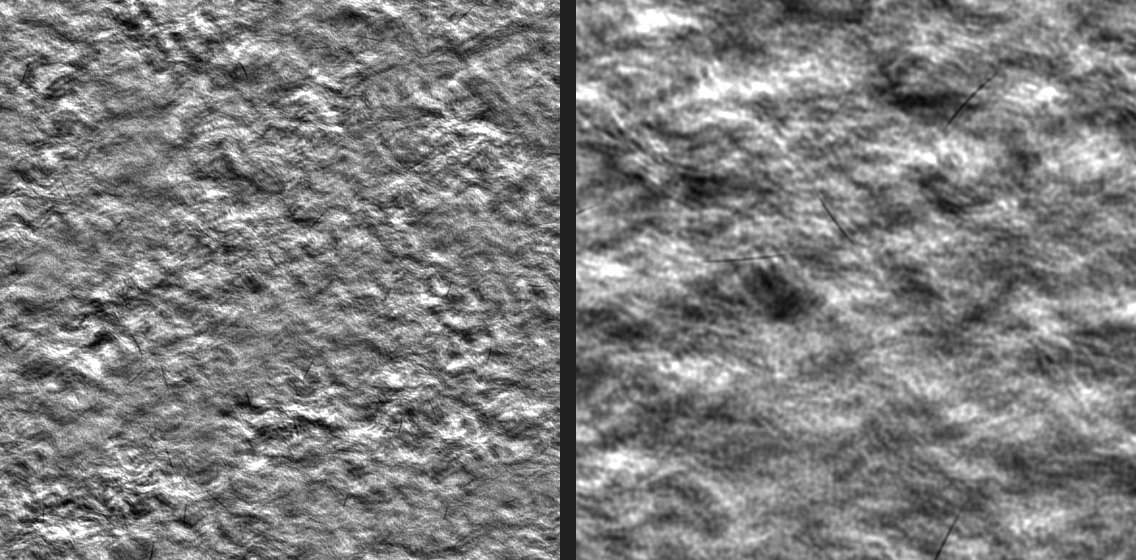
Left: the whole. Right: its middle third, enlarged.
Write a WebGL 2 fragment shader that draws this texture.

```glsl
#version 300 es
precision highp float;
precision highp int;
// Rough grey stone surface in raking light, with dents, hairline scratches and grain.

uniform vec2 u_resolution;
out vec4 fragColor;

const float BASE_GREY = 0.485;
const float HIGHLIGHT_SKEW = 0.5;      // lifts bright tails over dark ones
const int OCTAVES = 5;
const float COARSE_FREQ = 11.0;        // cells across the canvas
const float AMPLITUDES[5] = float[5](0.16, 0.33, 0.31, 0.23, 0.18);
const vec2 STRETCH = vec2(0.78, 1.15); // flattens the bumps
const float TILT = 0.32;               // octaves lean left and right in turn
const vec2 LIGHT_STEP = vec2(0.06, 0.3);
const float WARP_FREQ = 19.0;
const float WARP_AMOUNT = 0.012;
const float GRAIN_FREQ = 290.0;
const float GRAIN_AMOUNT = 0.17;
const float DENT_CELLS = 7.0;
const float DENT_CHANCE = 0.3;
const float DENT_SIZE = 0.011;
const float DENT_DEPTH = 0.38;
const float SCRATCH_CELLS = 11.0;
const float SCRATCH_CHANCE = 0.3;
const float SCRATCH_WIDTH = 0.0011;
const float SCRATCH_DEPTH = 0.26;

// Integer hash: two values in 0..1 for each cell and seed
vec2 hash2(vec2 cell, int seed) {
    uvec2 v = uvec2(ivec2(cell)) * 1664525u + uint(seed) * 747796u + 10139u;
    v.x += v.y * 1664525u;
    v.y += v.x * 1664525u;
    v ^= v >> 16u;
    v.x += v.y * 1664525u;
    v.y += v.x * 1664525u;
    v ^= v >> 16u;
    return vec2(v & 65535u) / 65535.0;
}

float cornerSlope(vec2 cell, vec2 offset, int seed) {
    return dot(2.45 * (hash2(cell, seed) - 0.5), offset);
}

float gradientNoise(vec2 p, int seed) {
    vec2 i = floor(p), f = p - i;
    vec2 u = f * f * f * (f * (f * 6.0 - 15.0) + 10.0);
    vec2 e = vec2(1.0, 0.0);
    float low = mix(cornerSlope(i, f, seed), cornerSlope(i + e, f - e, seed), u.x);
    float high = mix(cornerSlope(i + e.yx, f - e.yx, seed),
                     cornerSlope(i + 1.0, f - 1.0, seed), u.x);
    return mix(low, high, u.y);
}

mat2 rotation(float angle) {
    float c = cos(angle), s = sin(angle);
    return mat2(c, s, -s, c);
}

// Sum of lit bumps: each octave is a height difference along the light
float relief(vec2 p) {
    float sum = 0.0, freq = COARSE_FREQ, lean = TILT;
    for (int i = 0; i < OCTAVES; i++) {
        vec2 q = rotation(lean) * p * STRETCH * freq + float(i) * 3.7;
        sum += AMPLITUDES[i] * (gradientNoise(q + LIGHT_STEP, i) - gradientNoise(q - LIGHT_STEP, i));
        freq *= 2.0;
        lean = -lean;
    }
    return sum;
}

// Scattered hollows: dark upper wall, bright lower rim
float dents(vec2 p) {
    float sum = 0.0;
    vec2 home = floor(p * DENT_CELLS);
    for (int k = 0; k < 9; k++) {
        vec2 cell = home + vec2(k % 3, k / 3) - 1.0;
        vec2 pick = hash2(cell, 21);
        vec2 d = p - (cell + hash2(cell, 22)) / DENT_CELLS;
        d = rotation(pick.y - 0.5) * d / (DENT_SIZE * mix(0.6, 1.1, pick.y));
        vec2 wall = d * vec2(0.65, 1.2) - vec2(0.0, 0.8);
        vec2 rim = d * vec2(0.6, 1.2) + vec2(0.2, 0.8);
        sum += step(pick.x, DENT_CHANCE) * (exp(-dot(rim, rim)) - exp(-dot(wall, wall)));
    }
    return sum;
}

// Scattered short hairlines, bowed and fading at both ends
float scratches(vec2 p, float pixel) {
    float mark = 0.0;
    vec2 home = floor(p * SCRATCH_CELLS);
    for (int k = 0; k < 9; k++) {
        vec2 cell = home + vec2(k % 3, k / 3) - 1.0;
        vec2 pick = hash2(cell, 31), shape = hash2(cell, 33);
        vec2 d = p - (cell + hash2(cell, 32)) / SCRATCH_CELLS;
        d = rotation(pick.y * 3.14159) * d;
        float along = d.x / mix(0.012, 0.036, shape.x);
        float across = abs(d.y + (shape.y - 0.5) * 0.008 * along * along);
        float line = 1.0 - smoothstep(0.0, SCRATCH_WIDTH + pixel, across);
        float fade = 1.0 - smoothstep(0.3, 1.0, abs(along));
        mark = max(mark, step(pick.x, SCRATCH_CHANCE) * line * fade);
    }
    return mark;
}

void main() {
    float side = min(u_resolution.x, u_resolution.y);
    vec2 p = gl_FragCoord.xy / side;
    vec2 warp = vec2(gradientNoise(p * WARP_FREQ, 11), gradientNoise(p * WARP_FREQ, 12));
    vec2 warped = p + WARP_AMOUNT * warp;

    float patchiness = 1.0 + 0.9 * gradientNoise(p * 6.0, 13);
    float light = relief(warped) * patchiness + DENT_DEPTH * dents(warped);
    light += GRAIN_AMOUNT * gradientNoise(p * GRAIN_FREQ, 14);
    light -= SCRATCH_DEPTH * scratches(p, 1.0 / side);

    float grey = BASE_GREY + light + HIGHLIGHT_SKEW * light * light;
    fragColor = vec4(vec3(clamp(grey, 0.03, 1.0)), 1.0);
}
```
